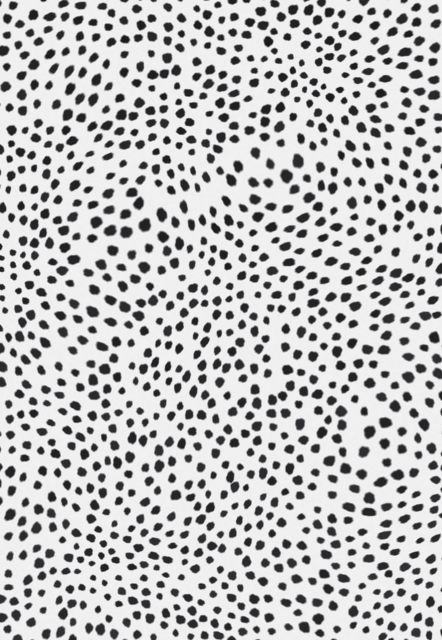
A WebGL 2 fragment shader for this pattern:

```glsl
#version 300 es
precision highp float;

// Hand-inked black dots scattered evenly over pale paper.
// A staggered, warped grid is jittered, then close neighbours push each other
// apart; every dot is a wobbly oval with its own size, lean and ink strength.

uniform vec2 u_resolution;
out vec4 fragColor;

const vec3 PAPER = vec3(0.942, 0.941, 0.943);
const vec3 INK_DARK = vec3(0.105, 0.102, 0.110);
const vec3 INK_WORN = vec3(0.195, 0.190, 0.205);

const float ROWS = 40.3;          // dots per canvas height
const float GRID_ANGLE = 0.42;    // hides the rows of the grid
const float WARP = 0.9;           // bending of the rows, in cells
const float WARP_SCALE = 0.15;
const float JITTER = 0.68;        // full range of random offset, in cells
const float MIN_GAP = 0.92;       // closer dots repel each other
const float REPEL = 0.45;
const float RADIUS = 0.27;        // in cells
const float RADIUS_VARY = 0.22;
const float OVAL = 0.24;          // strongest flattening
const float LEAN = 1.1;           // mean direction of the long axis
const float WOBBLE = 0.055;       // unevenness of the outline
const float EDGE = 0.085;         // half width of the soft edge, in cells
const float GRAIN_SCALE = 300.0;
const float GRAIN = 0.014;
const float TAU = 6.2831853;

float hash(vec2 p) {
  return fract(sin(dot(p, vec2(127.1, 311.7))) * 43758.5453);
}

vec2 hash2(vec2 p) {
  return vec2(hash(p), hash(p + 57.3));
}

float noise(vec2 p) {
  vec2 i = floor(p), f = fract(p);
  f = f * f * (3.0 - 2.0 * f);
  return mix(mix(hash(i), hash(i + vec2(1, 0)), f.x),
             mix(hash(i + vec2(0, 1)), hash(i + vec2(1, 1)), f.x), f.y);
}

mat2 rotation(float a) {
  return mat2(cos(a), sin(a), -sin(a), cos(a));
}

// Jittered point of a cell; odd rows are shifted by half a cell
vec2 roughCentre(vec2 cell) {
  float stagger = 0.5 * mod(cell.y, 2.0) - 0.25;
  return cell + 0.5 + vec2(stagger, 0.0) + JITTER * (hash2(cell) - 0.5);
}

// The same point after one step of repulsion from its neighbours
vec2 dotCentre(vec2 cell) {
  vec2 centre = roughCentre(cell), push = vec2(0.0);
  for (int y = -1; y <= 1; y++)
    for (int x = -1; x <= 1; x++) {
      if (x == 0 && y == 0) continue;
      vec2 away = centre - roughCentre(cell + vec2(x, y));
      float gap = max(length(away), 0.001);
      push += away / gap * max(MIN_GAP - gap, 0.0);
    }
  return centre + REPEL * push;
}

// Approximate signed distance to an uneven oval
float dotDistance(vec2 p, vec2 cell) {
  vec2 shape = hash2(cell + 11.7), phase = TAU * hash2(cell + 23.9);
  float radius = RADIUS * (1.0 + RADIUS_VARY * (2.0 * hash(cell + 5.1) - 1.0));
  float squash = 1.0 - OVAL * shape.x;
  p = rotation(-LEAN - 2.2 * (shape.y - 0.5)) * p;
  p *= vec2(sqrt(squash), inversesqrt(squash));
  float a = atan(p.y, p.x);
  float outline = sin(3.0 * a + phase.x) + 0.7 * sin(4.0 * a + phase.y)
                + 0.5 * sin(7.0 * a + phase.x - phase.y);
  return length(p) - radius * (1.0 + WOBBLE * outline);
}

void main() {
  vec2 uv = gl_FragCoord.xy / u_resolution.y;

  // Turned and gently bent grid space
  vec2 grid = rotation(GRID_ANGLE) * uv * ROWS;
  vec2 bend = vec2(noise(grid * WARP_SCALE), noise(grid * WARP_SCALE + 31.4));
  grid += WARP * (2.0 * bend - 1.0);

  // Nearest dot
  vec2 home = floor(grid), nearestCell = home;
  float nearest = 1e3;
  for (int y = -1; y <= 1; y++)
    for (int x = -1; x <= 1; x++) {
      vec2 cell = home + vec2(x, y);
      float d = dotDistance(grid - dotCentre(cell), cell);
      if (d < nearest) {
        nearest = d;
        nearestCell = cell;
      }
    }

  // Ink, a little more worn towards the bottom, over faintly grained paper
  float soft = max(EDGE, 0.75 * ROWS / u_resolution.y);
  float cover = 1.0 - smoothstep(-soft, soft, nearest);
  float wear = 0.65 * hash(nearestCell + 41.3) + 0.35 * (1.0 - uv.y);
  vec3 ink = mix(INK_DARK, INK_WORN, wear);
  float grain = GRAIN * (noise(uv * GRAIN_SCALE) - 0.5);
  fragColor = vec4(mix(PAPER, ink, cover) + grain, 1.0);
}
```
